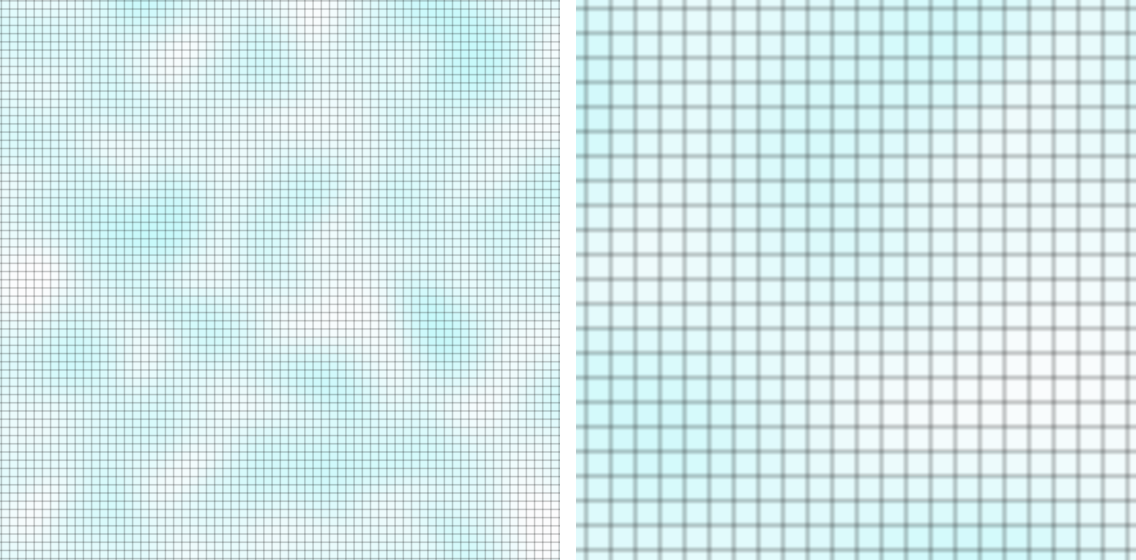
Left: the whole. Right: its middle third, enlarged.
A Shadertoy shader for this pattern:

```glsl
// Fine square grid of soft grey lines over cells tinted by drifting pale cyan clouds.

const float CELLS = 68.27;            // grid cells across the canvas
const float LINE_OFFSET = 0.0333;     // shift of the lines from the centre, in cells
const float LINE_HALF_WIDTH = 0.185;  // reach of a line's soft edge, in cells
const float LINE_DARKNESS = 0.21;     // light removed at a line's centre
const int   WAVE_COUNT = 13;          // sine layers in the cloud field
const float WAVE_MIN_FREQ = 1.6;      // cycles per canvas of the broadest layer
const float WAVE_FREQ_STEP = 0.36;    // added cycles per layer
const float WAVE_WARP = 0.011;        // bend each layer gives to the next
const float CLOUD_CONTRAST = 0.073;
const float GOLDEN_ANGLE = 2.39996;
const float TAU = 6.28318;
const vec3  CYAN_TINT = vec3(0.785, 0.975, 0.982);
const vec3  WHITE_TINT = vec3(0.990, 0.990, 0.993);

// Layered sines in spread directions, each bending the domain of the next; 0 to 1.
float cloudField(vec2 p) {
    float sum = 0.0;
    for (int i = 0; i < WAVE_COUNT; i++) {
        float layer = float(i);
        float angle = layer * GOLDEN_ANGLE + 0.6;
        vec2 direction = vec2(cos(angle), sin(angle));
        float frequency = WAVE_MIN_FREQ + WAVE_FREQ_STEP * layer;
        float phase = TAU * frequency * dot(p, direction) + layer * layer * 1.7;
        sum += sin(phase);
        p += WAVE_WARP * cos(phase) * vec2(-direction.y, direction.x);
    }
    return clamp(0.5 + CLOUD_CONTRAST * sum, 0.0, 1.0);
}

// Fraction of light left by the vertical and horizontal lines, multiplied at crossings.
float gridShade(vec2 grid, float pixel) {
    vec2 distanceToLine = abs(fract(grid + 0.5) - 0.5);
    // Widen and lighten lines too thin for the pixel size
    float halfWidth = max(LINE_HALF_WIDTH, 1.2 * pixel);
    float darkness = LINE_DARKNESS * LINE_HALF_WIDTH / halfWidth;
    vec2 coverage = 1.0 - smoothstep(vec2(0.0), vec2(halfWidth), distanceToLine);
    vec2 light = 1.0 - darkness * coverage;
    return light.x * light.y;
}

void mainImage(out vec4 fragColor, in vec2 fragCoord) {
    // Grid coordinates measured from the canvas centre
    float pixel = CELLS / iResolution.y;
    vec2 grid = (fragCoord - 0.5 * iResolution.xy) * pixel - LINE_OFFSET;

    // One flat tint per cell
    vec2 cellCentre = (floor(grid) + 0.5) / CELLS;
    vec3 color = mix(CYAN_TINT, WHITE_TINT, cloudField(cellCentre));

    fragColor = vec4(color * gridShade(grid, pixel), 1.0);
}
```
